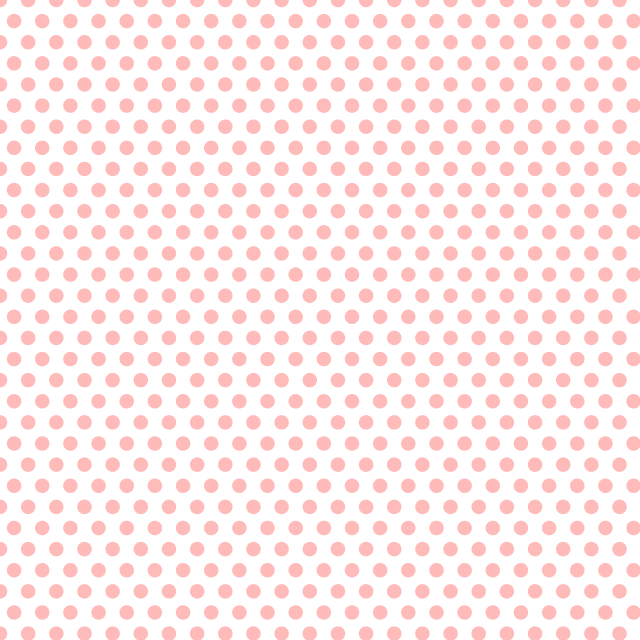
Write a WebGL 2 fragment shader that draws this pattern.

```glsl
#version 300 es
precision highp float;

uniform vec2 u_resolution;
out vec4 outColor;

// Signed distance to the nearest dot of a staggered grid
float staggeredDots(vec2 p, vec2 spacing, float radius) {
  float row = floor(p.y / spacing.y + 0.5);
  p.x += 0.5 * spacing.x * mod(row, 2.0);
  vec2 offset = p - spacing * floor(p / spacing + 0.5);
  return length(offset) - radius;
}

void main() {
  // Rows are counted down from the top left corner
  vec2 p = vec2(gl_FragCoord.x, u_resolution.y - gl_FragCoord.y) / u_resolution;
  float pixel = 1.0 / min(u_resolution.x, u_resolution.y);

  float d = staggeredDots(p, vec2(0.044, 0.033), 0.01128);
  float coverage = clamp(0.5 - d / pixel, 0.0, 1.0);

  vec3 white = vec3(1.0);
  vec3 pink = vec3(1.0, 0.73, 0.73);
  outColor = vec4(mix(white, pink, coverage), 1.0);
}
```
